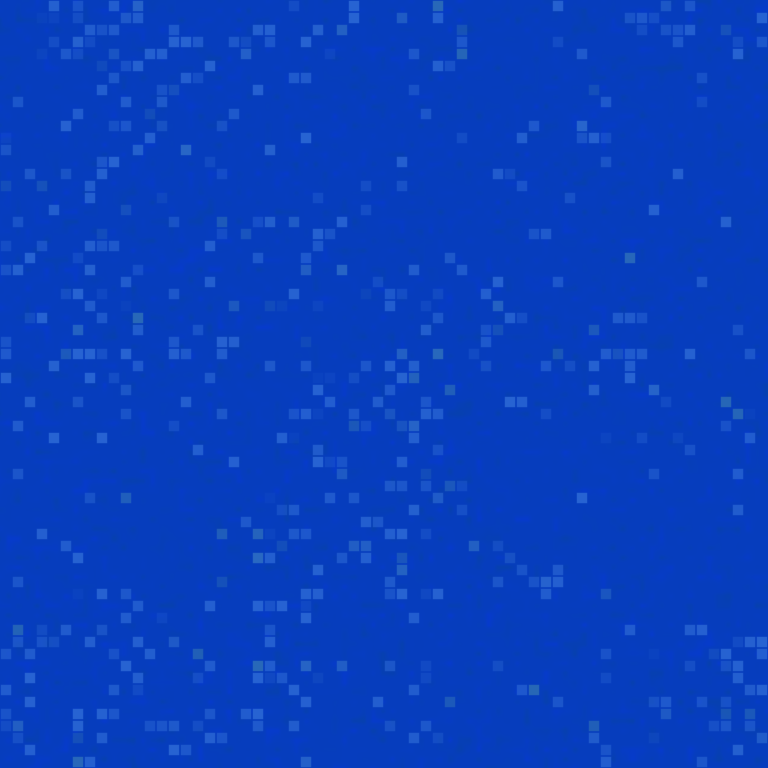
Give the GLSL for this texture, as a Shadertoy shader.

```glsl
#define CELLS 64.0
#define PATCH_SCALE 7.0
#define DENSITY_LOW 0.03
#define DENSITY_HIGH 0.23
#define EDGE_SOFTNESS 0.14
#define TINT_SCALE 80.0
#define TINT_AMOUNT 0.055
#define BASE_BLUE vec3(0.025, 0.24, 0.742)
#define LIGHT_BLUE vec3(0.155, 0.39, 0.825)
#define TEAL_BLUE vec3(0.165, 0.42, 0.71)

float hash(vec2 p) {
    return fract(sin(dot(p, vec2(127.1, 311.7))) * 43758.5453);
}

float valueNoise(vec2 p) {
    vec2 i = floor(p);
    vec2 f = fract(p);
    f = f * f * (3.0 - 2.0 * f);
    float bottom = mix(hash(i), hash(i + vec2(1.0, 0.0)), f.x);
    float top = mix(hash(i + vec2(0.0, 1.0)), hash(i + 1.0), f.x);
    return mix(bottom, top, f.y);
}

// Soft square filling one grid cell
float squareMask(vec2 local) {
    vec2 inset = 0.5 - abs(local - 0.5);
    vec2 cover = smoothstep(0.0, EDGE_SOFTNESS, inset);
    return cover.x * cover.y;
}

void mainImage(out vec4 fragColor, in vec2 fragCoord) {
    vec2 uv = fragCoord / iResolution.y;
    vec2 grid = uv * CELLS;
    vec2 cell = floor(grid);

    // Loose patches of sparse and crowded cells
    float crowding = valueNoise(cell / CELLS * PATCH_SCALE + 17.3);
    float density = mix(DENSITY_LOW, DENSITY_HIGH, smoothstep(0.15, 0.85, crowding));
    float lit = step(hash(cell + 3.7), density);

    // Each lit cell has its own strength and hue
    float strength = mix(0.12, 1.0, sqrt(hash(cell + 41.2)));
    float teal = smoothstep(0.7, 1.0, hash(cell + 83.9));
    vec3 cellColor = mix(LIGHT_BLUE, TEAL_BLUE, teal);

    // Faint mottling of the ground
    float mottle = 2.0 * valueNoise(uv * TINT_SCALE + 5.1) - 1.0;
    float tint = TINT_AMOUNT * mottle * mottle * mottle;
    vec3 ground = BASE_BLUE + tint * vec3(0.0, -0.2, 1.0);

    vec3 color = mix(ground, cellColor, lit * strength * squareMask(fract(grid)));
    fragColor = vec4(color, 1.0);
}
```
